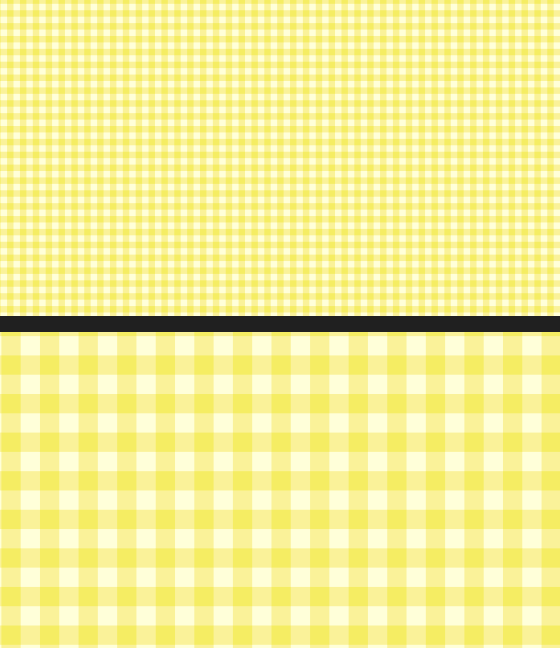
Top: the whole. Bottom: its middle third, enlarged.
A Shadertoy shader for this pattern:

```glsl
const float REPEATS_PER_HEIGHT = 24.57;
const vec2 BAND_CENTER = vec2(0.80, 0.523);  // in repeats, from the lower left
const float BAND_WIDTH = 0.5;                // share of one repeat

const vec3 CLOTH = vec3(1.00, 1.00, 0.85);
const vec3 SINGLE_BAND = vec3(0.98, 0.95, 0.60);
const vec3 CROSSING = vec3(0.96, 0.93, 0.39);

// Smoothed coverage of evenly repeated bands, one set per axis
vec2 bandCoverage(vec2 position, vec2 center, float width, float pixel) {
    vec2 fromCenter = abs(fract(position - center + 0.5) - 0.5);
    return clamp((0.5 * width - fromCenter) / pixel + 0.5, 0.0, 1.0);
}

// Cloth tint for zero, one or two layers of bands
vec3 ginghamColor(float layers, vec3 cloth, vec3 band, vec3 crossing) {
    vec3 color = mix(cloth, band, clamp(layers, 0.0, 1.0));
    return mix(color, crossing, clamp(layers - 1.0, 0.0, 1.0));
}

void mainImage(out vec4 fragColor, in vec2 fragCoord) {
    float pixel = REPEATS_PER_HEIGHT / iResolution.y;
    vec2 bands = bandCoverage(fragCoord * pixel, BAND_CENTER, BAND_WIDTH, pixel);
    vec3 color = ginghamColor(bands.x + bands.y, CLOTH, SINGLE_BAND, CROSSING);
    fragColor = vec4(color, 1.0);
}
```
